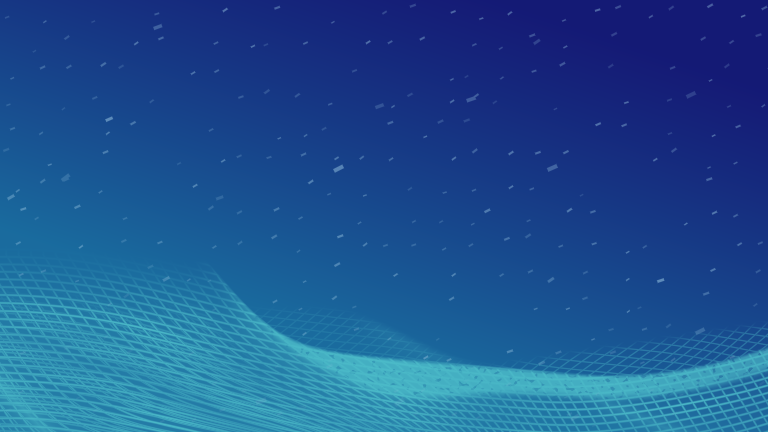
This background is drawn by a Shadertoy shader. Its source:

```glsl
// A net of glowing threads rolls like a wave beneath a deep blue sky with drifting flecks.
// Height curves bound the sheets, warped coordinates weave the threads,
// and hashed cells scatter the tilted flecks.

const vec3 AQUA = vec3(0.30, 0.74, 0.79);

vec2 hash2(vec2 p) {
    vec3 q = fract(p.xyx * vec3(0.1031, 0.1030, 0.0973));
    q += dot(q, q.yzx + 33.33);
    return fract((q.xx + q.yz) * q.zy);
}

float corner(vec2 cell, vec2 offset) {
    return dot(hash2(cell) * 2.0 - 1.0, offset);
}

float gradientNoise(vec2 p) {
    vec2 i = floor(p), f = fract(p), e = vec2(0.0, 1.0);
    vec2 s = f * f * f * (f * (f * 6.0 - 15.0) + 10.0);
    float low = mix(corner(i, f), corner(i + e.yx, f - e.yx), s.x);
    float high = mix(corner(i + e, f - e), corner(i + 1.0, f - 1.0), s.x);
    return mix(low, high, s.y);
}

// Evenly numbered lines of v with constant thickness on the canvas
float threads(float v, float width) {
    float slope = length(vec2(dFdx(v), dFdy(v))) * iResolution.y;
    float dist = abs(fract(v) - 0.5) / max(slope, 0.001);
    return 1.0 - smoothstep(0.0, max(width, 1.3 / iResolution.y), dist);
}

// Upper outline of the front sheet: left hill, steep fall, long trough
float frontEdge(float x) {
    float fall = max(x - 0.267, 0.0);
    float q = max(x, 0.267) - 0.78;
    float trough = 0.132 + 0.0775 * (sqrt(q * q + 0.0016) - q) + 1.4 * pow(max(q, 0.0), 2.0);
    return trough + 0.19 * exp(-9.0 * fall - 80.0 * fall * fall) + 0.15 * max(0.267 - x, 0.0);
}

float backEdge(float x) {
    return 0.165 + 0.13 * (1.0 - smoothstep(0.42, 0.64, x)) + 0.27 * max(x - 0.64, 0.0);
}

// One tilted dash per occupied cell
float flecks(vec2 p, float cells, float share, vec2 halfSize, float seed) {
    vec2 id = floor(p * cells);
    vec2 place = hash2(id + seed), kind = hash2(id + seed + 57.0);
    vec2 d = (fract(p * cells) - mix(vec2(0.18), vec2(0.82), place)) / cells;
    float a = 0.3 + 0.35 * kind.y;
    d = mat2(cos(a), -sin(a), sin(a), cos(a)) * d;
    vec2 box = abs(d) - halfSize * (0.6 + 0.5 * place.y);
    float soft = max(0.0015, 0.7 / iResolution.y);
    float shape = 1.0 - smoothstep(-soft, soft, max(box.x, box.y));
    return shape * step(kind.x, share) * (0.35 + 0.65 * place.x);
}

void mainImage(out vec4 fragColor, in vec2 fragCoord) {
    vec2 uv = fragCoord / iResolution.xy;
    vec2 p = fragCoord / iResolution.y;
    float x = uv.x, y = uv.y;

    // Sky, darkest at the upper right
    float reach = (1.0 - x) + 1.7 * (1.0 - y);
    float k = smoothstep(0.0, 1.0, clamp((reach - 0.35) / 1.55, 0.0, 1.0) * 0.5) * 2.0;
    k = mix(k, clamp((reach - 0.35) / 1.55, 0.0, 1.0), 0.7);
    vec3 color = mix(vec3(0.08, 0.10, 0.46), vec3(0.10, 0.42, 0.62), k);

    // Faint rear net and its ridge
    float depth = frontEdge(x) - y;
    float backDepth = backEdge(x) - y;
    float ripple = gradientNoise(uv * vec2(5.0, 7.0));
    float rear = max(threads((y + 0.25 * x) * 55.0 + ripple, 0.003),
                     threads((x - 0.65 * y) * 62.0 + ripple, 0.003));
    float behind = smoothstep(0.0, 0.03, backDepth) * (1.0 - smoothstep(0.0, 0.01, depth));
    float rearFade = smoothstep(0.28, 0.36, x) * mix(0.16, 0.36, smoothstep(0.55, 0.8, x));
    color = mix(color, AQUA, rear * behind * rearFade);
    float ridge = exp(-max(backDepth, 0.0) * 22.0) * smoothstep(0.44, 0.52, x)
                * (1.0 - smoothstep(0.58, 0.66, x));
    color = mix(color, AQUA, 0.28 * ridge * behind);

    // Front net: rows follow the swell, columns sweep down and to the right
    float drop = max(0.41 - y, 0.0);
    float sweep = smoothstep(0.0, 0.4, x) * (1.0 - smoothstep(0.4, 0.8, x));
    float column = x - 0.35 * drop - 2.5 * drop * drop * drop * sweep;
    float row = y - 0.2 * exp(-6.0 * x * x) - 0.9 * pow(x - 0.7, 2.0) * step(0.7, x);
    row += 0.008 * ripple;
    float net = max(threads(row * 56.0, 0.0045), 0.85 * threads(column * 62.0, 0.004));
    float weave = max(threads((row + 0.12 * column) * 63.0, 0.004),
                      threads((column + 0.1 * row) * 71.0, 0.003));
    float lower = smoothstep(0.07, 0.24, depth) * (1.0 - smoothstep(0.45, 0.7, x));
    net = max(net, 0.65 * weave * lower);
    float clouds = gradientNoise(vec2(x * 7.0, row * 18.0));
    float sheet = smoothstep(0.0, 0.01, depth);
    sheet *= mix(smoothstep(0.0, 0.17, depth), 1.0, smoothstep(0.25, 0.34, x));
    color = mix(color, AQUA, sheet * (0.10 + 0.10 * lower));
    color = mix(color, AQUA, sheet * net * clamp(0.68 + 0.5 * clouds, 0.0, 1.0));

    // Dense bright fold along the crest, with loose dark specks
    float fold = 0.055 + 0.035 * exp(-pow((x - 0.53) / 0.1, 2.0));
    fold *= smoothstep(0.27, 0.5, x);
    float start = smoothstep(0.26, 0.32, x);
    float band = smoothstep(0.0, 0.012, depth) * start
               * (1.0 - smoothstep(fold - 0.012, fold + 0.014, depth));
    float specks = smoothstep(0.12, 0.36, gradientNoise(p * vec2(85.0, 105.0)));
    float solid = 0.82 - 0.18 * smoothstep(0.75, 1.0, x) - 0.35 * specks;
    color = mix(color, AQUA, band * solid);
    float under = exp(-max(depth - fold, 0.0) * 15.0) * start * (1.0 - smoothstep(0.42, 0.8, x));
    color = mix(color, AQUA, 0.35 * under * sheet * (1.0 - band));

    // Bright creases in the lower corners
    float crease = exp(-abs(y - 0.11 + 1.85 * x) * 35.0);
    crease += 0.6 * exp(-abs(y - 0.07 + 0.7 * (x - 0.78)) * 50.0) * smoothstep(0.74, 0.8, x);
    color = mix(color, AQUA, 0.5 * min(crease, 1.0) * sheet * (1.0 - band));

    // Drifting flecks in two sizes
    float dust = 0.5 * flecks(p, 15.0, 0.65, vec2(0.0065, 0.0024), 11.0);
    dust = max(dust, 0.6 * flecks(p + 0.07, 5.5, 0.5, vec2(0.0115, 0.0045), 83.0));
    color = mix(color, vec3(0.56, 0.74, 0.86), dust * (1.0 - 0.7 * sheet));

    fragColor = vec4(color, 1.0);
}
```
